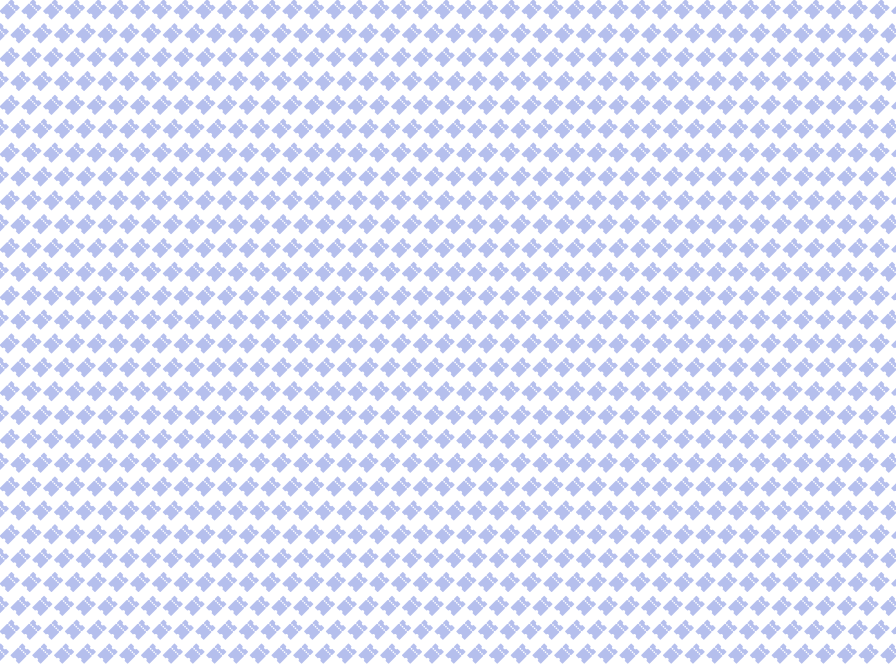
This pattern is drawn by a WebGL 1 fragment shader. Its source:

```glsl
precision highp float;
// Staggered rows of small slanted tickets with notched ends and a perforated stub.

uniform vec2 u_resolution;

// All lengths are fractions of the canvas height.
const vec2 PITCH = vec2(0.03275, 0.03593);
const vec2 FIRST_CENTER = vec2(0.0146, 0.0142);  // from the top left
const vec2 HALF_SIZE = vec2(0.0128, 0.0091);
const float ROW_SHIFT = 0.5;                     // in columns, every other row
const float TILT = 0.7854;
const float CORNER_RADIUS = 0.0010;
const float NOTCH_RADIUS = 0.0026;
const float PERFORATION_X = 0.0047;
const float PERFORATION_RADIUS = 0.0012;
const float PERFORATION_GAPS = 5.0;
const vec3 PAPER = vec3(1.0);
const vec3 INK = vec3(0.71, 0.75, 0.93);
const int SAMPLES = 4;                           // per pixel side

float roundedBox(vec2 p, vec2 halfSize, float radius) {
  vec2 d = abs(p) - halfSize + radius;
  return length(max(d, 0.0)) + min(max(d.x, d.y), 0.0) - radius;
}

// Signed distance to one ticket lying along the x axis.
float ticket(vec2 p) {
  float body = roundedBox(p, HALF_SIZE, CORNER_RADIUS);

  // Round bites in the middle of both short ends
  float notch = length(vec2(abs(p.x) - HALF_SIZE.x, p.y)) - NOTCH_RADIUS;

  // Row of holes across the ticket, opening at both long edges
  float spacing = 2.0 * HALF_SIZE.y / PERFORATION_GAPS;
  float holeY = mod(p.y + HALF_SIZE.y + 0.5 * spacing, spacing) - 0.5 * spacing;
  float hole = length(vec2(p.x - PERFORATION_X, holeY)) - PERFORATION_RADIUS;

  return max(body, -min(notch, hole));
}

// Signed distance to the staggered lattice; p runs right and down from the top left.
float ticketLattice(vec2 p) {
  vec2 cell = (p - FIRST_CENTER) / PITCH;
  float row = floor(cell.y + 0.5);
  cell.x -= ROW_SHIFT * mod(row, 2.0);
  vec2 local = (fract(cell + 0.5) - 0.5) * PITCH;
  local.y = -local.y;

  vec2 axis = vec2(cos(TILT), sin(TILT));
  return ticket(vec2(dot(local, axis), dot(local, vec2(-axis.y, axis.x))));
}

void main() {
  float pixel = 1.0 / u_resolution.y;
  vec2 p = vec2(gl_FragCoord.x, u_resolution.y - gl_FragCoord.y) * pixel;

  // Average softened subsamples so the fine holes stay smooth
  float subpixel = pixel / float(SAMPLES);
  float coverage = 0.0;
  for (int j = 0; j < SAMPLES; j++) {
    for (int i = 0; i < SAMPLES; i++) {
      vec2 offset = (vec2(float(i), float(j)) + 0.5) * subpixel - 0.5 * pixel;
      float d = ticketLattice(p + offset);
      coverage += clamp(0.5 - d / subpixel, 0.0, 1.0);
    }
  }
  coverage /= float(SAMPLES * SAMPLES);

  gl_FragColor = vec4(mix(PAPER, INK, coverage), 1.0);
}
```
